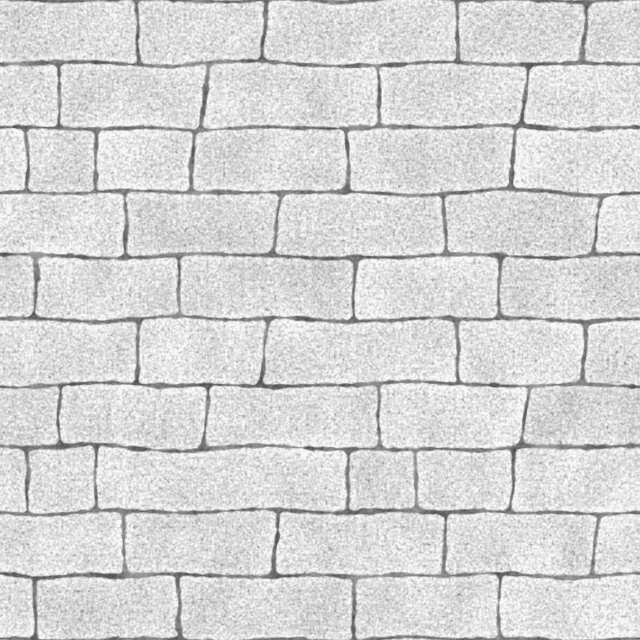
A Shadertoy shader for this texture:

```glsl
// Pale grey wall of rough stone bricks: ten courses with thin, dark, uneven joints.

const float ROWS = 10.0;
const float STONE = 0.865;
const float MORTAR_DARK = 0.32;
const float MORTAR_LIGHT = 0.60;

// Per course: three joint positions within half the width, then the lean of the last one.
const vec4 COURSES[5] = vec4[5](
    vec4(0.430, 0.430, 0.826, 0.10),
    vec4(0.185, 0.185, 0.640, 0.12),
    vec4(0.086, 0.300, 0.602, 0.08),
    vec4(0.391, 0.391, 0.862, 0.11),
    vec4(0.109, 0.109, 0.560, 0.00));

vec2 hash2(vec2 p) {
    vec3 q = fract(p.xyx * vec3(0.1031, 0.1030, 0.0973));
    q += dot(q, q.yzx + 33.33);
    return fract((q.xx + q.yz) * q.zy);
}

float cornerSlope(vec2 cell, vec2 offset, vec2 cells, float seed) {
    vec2 gradient = 2.0 * hash2(mod(cell, cells) + seed) - 1.0;
    return dot(gradient, offset);
}

// Gradient noise that wraps over the unit square.
float noise(vec2 uv, vec2 cells, float seed) {
    vec2 p = uv * cells, i = floor(p), f = p - i;
    vec2 u = f * f * f * (f * (f * 6.0 - 15.0) + 10.0);
    vec2 e = vec2(0.0, 1.0);
    float low = mix(cornerSlope(i, f, cells, seed),
                    cornerSlope(i + e.yx, f - e.yx, cells, seed), u.x);
    float high = mix(cornerSlope(i + e, f - e, cells, seed),
                     cornerSlope(i + 1.0, f - 1.0, cells, seed), u.x);
    return mix(low, high, u.y);
}

float roundedBox(vec2 p, vec2 halfSize, float radius) {
    vec2 q = abs(p) - halfSize + radius;
    return length(max(q, 0.0)) + min(max(q.x, q.y), 0.0) - radius;
}

// Returns signed distance to the brick edge (x) and a random tone per brick (y).
vec2 brick(vec2 p, float gap) {
    float row = mod(ROWS - 1.0 - floor(p.y * ROWS), ROWS);
    float localY = (fract(p.y * ROWS) - 0.5) / ROWS;
    int course = int(row) % 5;
    int missing = course != 2 ? -1 : (row < 5.0 ? 4 : 2);
    float left = 1.0, right = 1.0, id = 0.0;
    for (int k = 0; k < 6; k++) {
        if (k == missing) continue;
        float joint = 0.5 * (COURSES[course][k % 3] + float(k / 3));
        float lean = k % 3 == 2 ? COURSES[course].w * localY : 0.0;
        float toLeft = fract(p.x - joint - lean);
        if (toLeft < left) { left = toLeft; id = joint; }
        right = min(right, fract(joint + lean - p.x));
    }
    vec2 center = vec2(0.5 * (left - right), localY);
    vec2 halfSize = vec2(0.5 * (left + right), 0.5 / ROWS) - gap;
    return vec2(roundedBox(center, halfSize, 0.009), hash2(vec2(floor(id * 97.0), row)).x);
}

// Speckled stone surface with soft stains.
float stoneTone(vec2 uv, float random) {
    float fine = noise(uv, vec2(230.0), 11.0);
    float coarse = noise(uv, vec2(115.0, 125.0), 23.0);
    float pits = smoothstep(0.18, 0.5, noise(uv, vec2(150.0), 31.0));
    float stain = noise(uv, vec2(13.0, 11.0), 41.0) + 0.6 * noise(uv, vec2(34.0, 28.0), 53.0);
    return STONE + 0.05 * (random - 0.5) + 0.22 * fine + 0.13 * coarse
         + 0.08 * stain - 0.13 * pits;
}

void mainImage(out vec4 fragColor, in vec2 fragCoord) {
    vec2 uv = fragCoord / iResolution.xy;
    float pixel = 1.0 / min(iResolution.x, iResolution.y);

    // Uneven courses and ragged edges
    vec2 bend = vec2(noise(uv + 0.03, vec2(16.0, 20.0), 3.0) * 0.007,
                     noise(uv + 0.03, vec2(8.0, 10.0), 7.0) * 0.012);
    float gap = 0.0020 + 0.0035 * max(noise(uv, vec2(22.0, 18.0), 61.0), 0.0);
    vec2 stone = brick(uv + bend, gap);
    float d = stone.x + 0.0022 * noise(uv, vec2(90.0), 71.0)
                      + 0.0030 * noise(uv, vec2(42.0), 79.0);

    // Face, bright worn rim and dark outer edge
    float face = stoneTone(uv, stone.y);
    face += 0.05 * smoothstep(-0.014, -0.003, d);
    face -= 0.16 * smoothstep(-0.0030, 0.0, d);
    face = clamp(face, 0.45, 0.97);

    // Mortar with loose grit
    float grit = 0.5 + noise(uv, vec2(24.0), 83.0) + 0.6 * noise(uv, vec2(160.0), 89.0);
    float mortar = mix(MORTAR_DARK, MORTAR_LIGHT, clamp(grit, 0.0, 1.0));

    float tone = mix(face, mortar, smoothstep(-pixel, pixel, d));
    fragColor = vec4(vec3(tone), 1.0);
}
```
